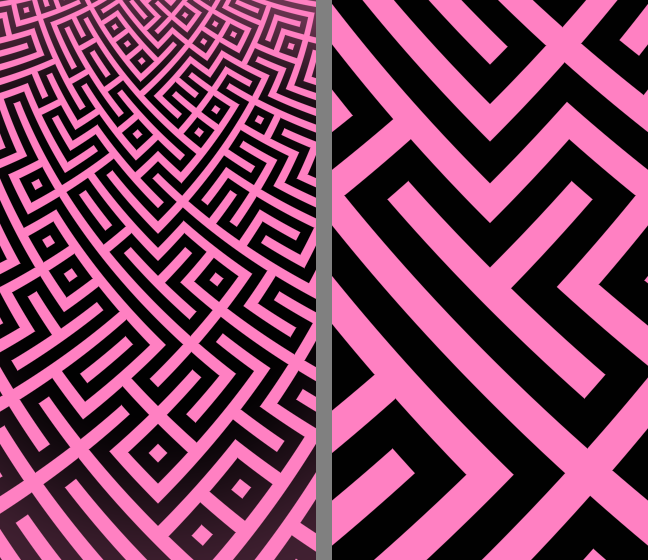
Left, the full canvas; right, a detail of the centre.
A Shadertoy shader for this pattern:

```glsl
// A maze of square-cornered Truchet tiles, black on pink, laid on a log-polar
// grid: cells fan out and grow away from an apex above the canvas.
// The black fades to a pink haze towards the upper and lower ends.

float hash(vec2 cell) {
    vec3 p = fract(vec3(cell.xyx) * vec3(0.1031, 0.1030, 0.0973));
    p += dot(p, p.yzx + 33.33);
    return fract((p.x + p.y) * p.z);
}

// Signed distance to the black bands, in stripe periods (negative inside).
float mazeBands(vec2 grid) {
    vec2 tile = fract(grid);
    // Each tile holds stripes along one of its two diagonals.
    bool falling = hash(floor(grid) + 71.0) < 0.58;
    float across = falling ? tile.x + tile.y : tile.x - tile.y;
    return abs(fract(across) - 0.5) - 0.26;
}

void mainImage(out vec4 fragColor, in vec2 fragCoord) {
    vec2 uv = fragCoord / iResolution.y;
    float aspect = iResolution.x / iResolution.y;

    // Conformal log-polar grid around the apex
    vec2 fromApex = uv - vec2(0.5 * aspect, 1.384);
    float radius = length(fromApex);
    float cells = 17.0;
    vec2 grid = cells * vec2(atan(fromApex.x, -fromApex.y), -log(radius));

    // Smooth edge about one pixel wide
    float pixel = 1.414 * cells / (radius * iResolution.y);
    float pinkMask = smoothstep(-0.7 * pixel, 0.7 * pixel, mazeBands(grid));

    // Haze: a soft radial rise, stronger at the top right
    float fromCentre = length(uv - vec2(0.5 * aspect, 0.53));
    float haze = 0.25 * smoothstep(0.25, 0.6, fromCentre);
    haze += 0.15 * smoothstep(0.8, 1.0, uv.y) * (0.6 + 0.8 * uv.x / aspect);

    vec3 pink = vec3(1.0, 0.50, 0.76);
    vec3 black = mix(vec3(0.005, 0.002, 0.005), pink, haze);
    fragColor = vec4(mix(black, pink, pinkMask), 1.0);
}
```
